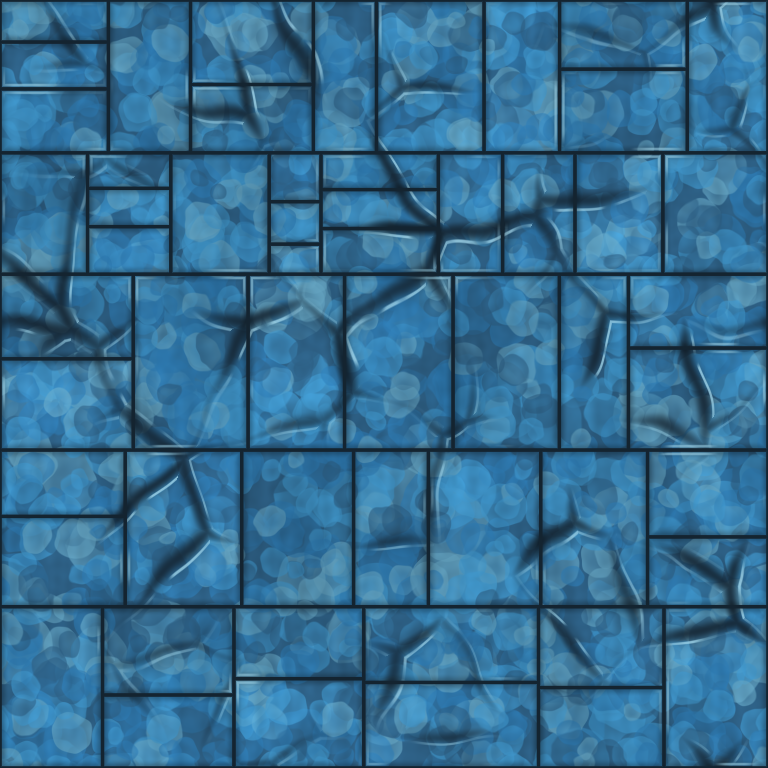
Give the GLSL for this texture, as a Shadertoy shader.

```glsl
const vec3 DEEP = vec3(.17, .36, .50);
const vec3 MID = vec3(.17, .46, .67);
const vec3 BRIGHT = vec3(.24, .57, .77);
const vec3 PALE = vec3(.38, .62, .73);
const vec3 INK = vec3(.08, .14, .19);
const vec3 GLINT = vec3(.65, .86, .94);

// Courses from bottom to top: their edges and stone counts
const float COURSE[6] = float[](0., .21, .414, .643, .801, 1.);
const float STONES[5] = float[](6., 7., 7., 9., 8.);

vec2 hash2(vec2 p) {
    vec3 q = fract(p.xyx * vec3(.1031, .1030, .0973));
    q += dot(q, q.yzx + 33.33);
    return fract((q.xx + q.yz) * q.zy);
}

float corner(vec2 cell, vec2 offset, vec2 period) {
    return dot(hash2(mod(cell, period) + 7.) * 2. - 1., offset);
}

// Gradient noise that wraps after the given period
float noise(vec2 p, vec2 period) {
    vec2 i = floor(p), f = p - i, u = f * f * f * (f * (f * 6. - 15.) + 10.);
    vec2 e = vec2(1, 0);
    return mix(mix(corner(i, f, period), corner(i + e, f - e, period), u.x),
               mix(corner(i + e.yx, f - e.yx, period), corner(i + 1., f - 1., period), u.x), u.y);
}

float wrapNoise(vec2 uv, float scale) {
    return noise(uv * scale, vec2(scale));
}

float stoneEdge(float i, float count, float course) {
    float shift = i > 0. && i < count ? .56 * (hash2(vec2(i * 3. + 5., course + 11.)).x - .5) : 0.;
    return (i + shift) / count;
}

// Distance to the nearest joint; also returns a random value per stone
float jointDistance(vec2 uv, out vec2 id) {
    int row = 0;
    for (int i = 1; i < 5; i++) if (uv.y >= COURSE[i]) row = i;
    float course = float(row), count = STONES[row];
    float col = floor(uv.x * count);
    if (uv.x < stoneEdge(col, count, course)) col--;
    else if (uv.x >= stoneEdge(col + 1., count, course)) col++;
    vec2 lo = vec2(stoneEdge(col, count, course), COURSE[row]);
    vec2 hi = vec2(stoneEdge(col + 1., count, course), COURSE[row + 1]);

    // Wide stones are cut in two, a few others in three
    vec2 h = hash2(vec2(col + 31., course * 5. + 3.));
    float pieces = hi.x - lo.x > .155 ? 2. : h.x > .95 ? 3. : 1.;
    float bend = mix(.75, 1.3, h.y), tall = hi.y - lo.y;
    float piece = floor(pow(clamp((uv.y - lo.y) / tall, 0., .9999), bend) * pieces);
    hi.y = lo.y + tall * pow((piece + 1.) / pieces, 1. / bend);
    lo.y += tall * pow(piece / pieces, 1. / bend);
    id = hash2(vec2(col * 4. + piece, course + 50.));
    vec2 d = min(uv - lo, hi - uv);
    return min(d.x, d.y);
}

// Overlapping translucent blots, large to small
vec3 blots(vec2 uv, float px) {
    vec3 color = DEEP;
    vec2 p = uv + .010 * vec2(wrapNoise(uv, 22.), wrapNoise(uv + .37, 22.))
                + .004 * vec2(wrapNoise(uv, 61.), wrapNoise(uv + .61, 61.));
    for (int layer = 0; layer < 8; layer++) {
        float scale = 9. + 1.5 * float(layer) - .5 * float(layer % 2);
        vec2 cell = floor(p * scale);
        for (int k = 0; k < 9; k++) {
            vec2 c = cell + vec2(k % 3 - 1, k / 3 - 1);
            vec2 key = mod(c, scale) + 40. * float(layer) + 13.;
            vec2 spot = hash2(key), kind = hash2(key + 517.);
            float r = mix(.2, .48, kind.x) / scale;
            float d = length(p - (c + spot) / scale);
            vec3 tint = kind.y < .22 ? DEEP : kind.y < .5 ? MID : kind.y < .8 ? BRIGHT : PALE;
            float cover = 1. - smoothstep(r - px, r + px, d);
            color = mix(color, tint, cover * mix(.38, .62, smoothstep(.2 * r, r, d)));
        }
    }
    return color;
}

// Distance to the nearest cell border in xy units, with its direction
float crackDistance(vec2 uv, float scale, out vec2 dir) {
    vec2 p = uv * scale, cell = floor(p), nearest = vec2(9);
    for (int k = 0; k < 9; k++) {
        vec2 c = cell + vec2(k % 3 - 1, k / 3 - 1);
        vec2 r = c + hash2(mod(c, scale) + 90.) - p;
        if (dot(r, r) < dot(nearest, nearest)) nearest = r;
    }
    float best = 9.;
    for (int k = 0; k < 25; k++) {
        vec2 c = cell + vec2(k % 5 - 2, k / 5 - 2);
        vec2 r = c + hash2(mod(c, scale) + 90.) - p, gap = r - nearest;
        if (dot(gap, gap) < 1e-4) continue;
        float d = dot(.5 * (r + nearest), normalize(gap));
        if (d < best) { best = d; dir = normalize(gap); }
    }
    return best / scale;
}

void mainImage(out vec4 fragColor, in vec2 fragCoord) {
    vec2 uv = fragCoord / iResolution.xy, id, dir;
    float px = 1. / iResolution.y;
    float joint = jointDistance(uv, id);

    // Stone face: blots, mottling, faint vertical streaks
    vec3 color = blots(uv, px) * mix(.95, 1.06, id.x);
    color *= 1. + .13 * wrapNoise(uv, 9.) + .08 * wrapNoise(uv, 70.);
    color *= 1. + .10 * noise(uv * vec2(70, 7), vec2(70, 7));

    // Cracks: dark groove with broken bright rims
    vec2 bent = uv + .022 * vec2(wrapNoise(uv, 12.), wrapNoise(uv + .43, 12.));
    float crack = crackDistance(bent, 7., dir);
    float wear = smoothstep(-.12, .3, wrapNoise(uv + .2, 6.));
    float groove = .004 + .011 * wear;
    color = mix(color, INK, .3 * wear * (1. - smoothstep(0., .028, crack)));
    color = mix(color, INK, .8 * wear * (1. - smoothstep(0., groove, crack)));
    float rim = 1. - smoothstep(.0006, .0016 + px, abs(crack - groove * .85));
    rim *= smoothstep(-.3, .5, dot(dir, normalize(vec2(-1, .6)))) * smoothstep(-.3, .1, wrapNoise(uv, 31.));
    color = mix(color, GLINT, .75 * wear * rim);

    // Joints: soft shade, patchy glint, dark line
    color *= mix(.72, 1., smoothstep(0., .012, joint));
    float glint = 1. - smoothstep(.0005, .0015 + px, abs(joint - .005));
    color = mix(color, GLINT, .55 * glint * smoothstep(.12, .4, wrapNoise(uv + .7, 13.)));
    color = mix(INK, color, smoothstep(.0022 - .5 * px, .0022 + .7 * px, joint));
    fragColor = vec4(color, 1);
}
```
